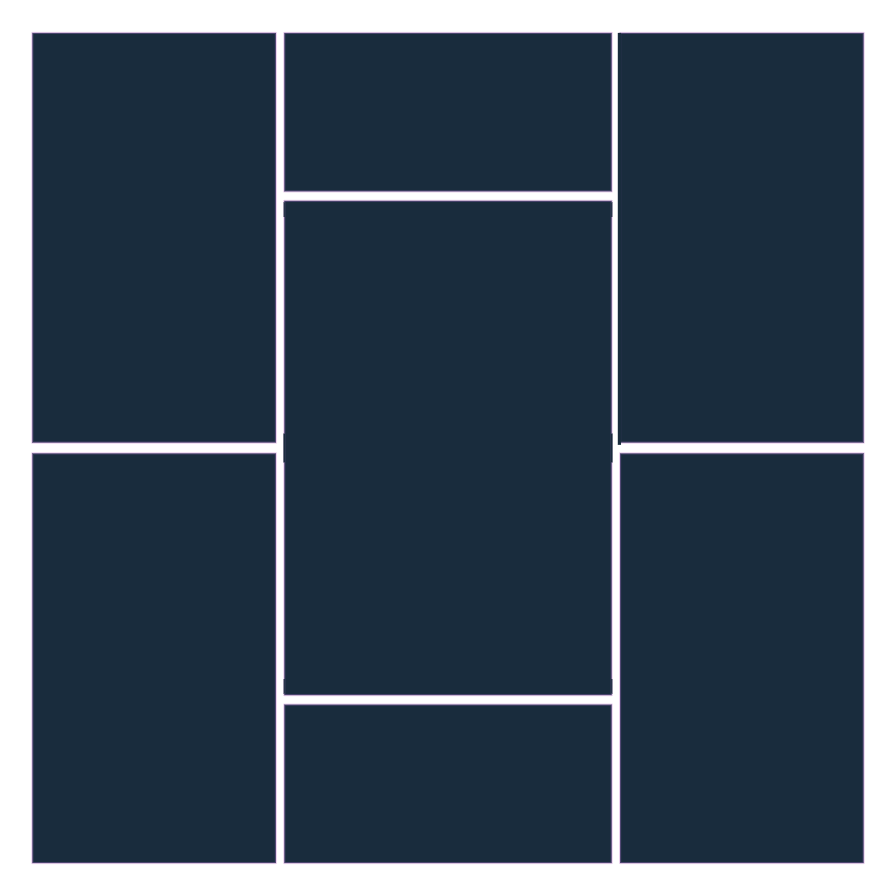
This pattern is drawn by a WebGL 2 fragment shader. Its source:

```glsl
#version 300 es
precision highp float;
// Seven navy panels on white: tall ones at the four corners, a large one in
// the centre and a wide one above and below it. The layout is folded into one
// quadrant, and box distances give the fills and their thin violet rims.
uniform vec2 u_resolution;
out vec4 fragColor;

// Signed distance to a box, negative inside.
float boxDistance(vec2 p, vec2 halfSize) {
    vec2 q = abs(p) - halfSize;
    return length(max(q, 0.0)) + min(max(q.x, q.y), 0.0);
}

// Pixel coverage of the region where the distance is below zero.
float coverage(float distanceToEdge, float pixel) {
    return clamp(0.5 - distanceToEdge / pixel, 0.0, 1.0);
}

void main() {
    float side = min(u_resolution.x, u_resolution.y);
    float pixel = 1.0 / side;
    vec2 p = (gl_FragCoord.xy - 0.5 * u_resolution) / side;
    vec2 folded = abs(p);

    // Panels: centre, top and bottom, corners
    float centre = boxDistance(p, vec2(0.1828, 0.2759));
    float wide = boxDistance(folded - vec2(0.0, 0.3748), vec2(0.1828, 0.0885));
    float tall = boxDistance(folded - vec2(0.3280, 0.2346), vec2(0.1360, 0.2287));
    float panels = min(centre, min(wide, tall));

    vec3 navy = vec3(0.10, 0.172, 0.24);
    vec3 violet = vec3(0.30, 0.27, 0.44);
    vec3 lilac = vec3(0.92, 0.82, 0.93);

    // Pale halo, violet rim and flat fill
    vec3 color = mix(vec3(1.0), lilac, coverage(panels - 0.0011, pixel));
    color = mix(color, violet, coverage(panels, pixel));
    color = mix(color, navy, coverage(panels + 0.0012, pixel));

    // Dark inner border of the upper right panel
    float border = boxDistance(p - vec2(0.1913, 0.2334), vec2(0.0018, 0.2299));
    color = mix(color, navy, coverage(border, pixel));

    // Short dark breaks in the side rims of the centre panel
    float breaks = min(
        boxDistance(folded - vec2(0.1828, 0.0), vec2(0.0009, 0.016)),
        boxDistance(folded - vec2(0.1828, 0.266), vec2(0.0007, 0.008)));
    color = mix(color, navy, coverage(breaks, pixel));

    fragColor = vec4(color, 1.0);
}
```
